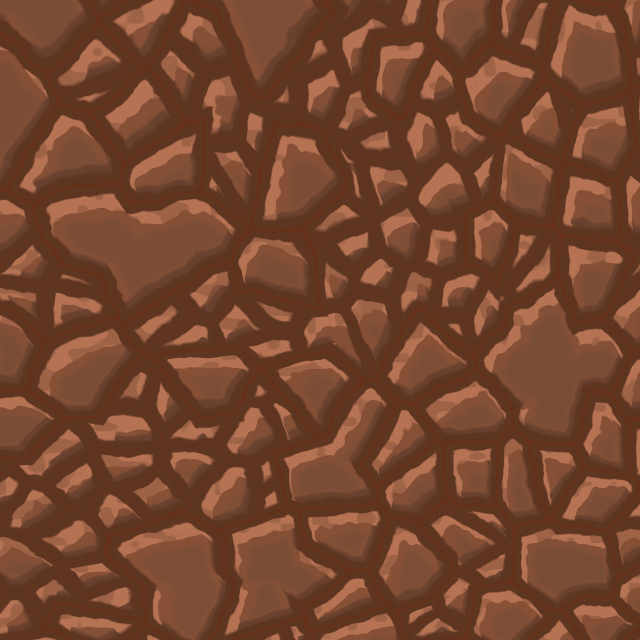
This texture is drawn by a Shadertoy shader. Its source:

```glsl
const float SLAB_CELLS = 7.8;
const float PEBBLE_CELLS = 11.8;
const float SLAB_GAP = 0.0178;
const float PEBBLE_GAP = 0.0155;
const float RIM_WIDTH = 0.036;
const float SHADE_WIDTH = 0.013;
const float SOFTNESS = 0.0020;
const float LOOSE = -1.0;
const vec2 LIGHT_DIR = vec2(-0.5, 0.866);
// Cells are stretched along a rising diagonal
const mat2 GRAIN = mat2(0.96, 0.72, -0.53, 0.70);

const vec3 MORTAR_DEEP = vec3(0.392, 0.188, 0.098);
const vec3 MORTAR_NEAR = vec3(0.368, 0.207, 0.130);
const vec3 FACE = vec3(0.470, 0.300, 0.220);
const vec3 FACE_WARM = vec3(0.535, 0.316, 0.210);
const vec3 SHADE = vec3(0.410, 0.255, 0.182);
const vec3 RIM = vec3(0.710, 0.452, 0.330);
const vec3 RIM_DULL = vec3(0.620, 0.390, 0.280);

vec2 hash22(vec2 p) {
    vec3 q = fract(p.xyx * vec3(0.1031, 0.1030, 0.0973));
    q += dot(q, q.yzx + 33.33);
    return fract((q.xx + q.yz) * q.zy);
}

float noise(vec2 p) {
    vec2 i = floor(p), f = fract(p);
    f = f * f * (3.0 - 2.0 * f);
    float low = mix(hash22(i).x, hash22(i + vec2(1, 0)).x, f.x);
    float high = mix(hash22(i + vec2(0, 1)).x, hash22(i + vec2(1, 1)).x, f.x);
    return mix(low, high, f.y);
}

vec2 noise2(vec2 p) {
    return vec2(noise(p), noise(p + 47.0)) - 0.5;
}

vec3 smoothMin(vec3 a, vec3 b, float k) {
    vec3 h = max(k - abs(a - b), 0.0) / k;
    return min(a, b) - 0.25 * k * h * h;
}

vec2 cellOf(vec2 p, float count) {
    return floor(inverse(GRAIN) * p * count);
}

vec2 siteOf(vec2 cell, float count) {
    return GRAIN * (cell + 0.1 + 0.8 * hash22(cell + count * 10.0)) / count;
}

// Cell whose site lies nearest to p
vec2 nearestCell(vec2 p, float count) {
    vec2 cell = cellOf(p, count), best = cell;
    float bestDist = 1e3;
    for (int k = 0; k < 9; k++) {
        vec2 c = cell + vec2(k % 3 - 1, k / 3 - 1);
        float d = distance(siteOf(c, count), p);
        if (d < bestDist) {
            bestDist = d;
            best = c;
        }
    }
    return best;
}

// Slabs stand alone or fuse; the remaining cells are left to pebbles
float slabId(vec2 cell) {
    vec2 fused = hash22(nearestCell(siteOf(cell, SLAB_CELLS), SLAB_CELLS * 0.64) + 57.0);
    if (fused.y < 0.32) return fused.x;
    vec2 single = hash22(cell + 131.0);
    return single.y < 0.34 ? single.x + 2.0 : LOOSE;
}

// Inner distances to the outline, the lit rim and the shaded side
vec3 stoneDistances(vec2 p, vec3 sites[25], float gap, out float id) {
    float nearest = 1e4;
    id = 0.0;
    for (int k = 0; k < 25; k++) {
        float d = distance(sites[k].xy, p);
        if (d < nearest) {
            nearest = d;
            id = sites[k].z;
        }
    }
    vec3 result = vec3(-1.0);
    for (int j = 0; j < 25; j++) {
        if (sites[j].z != id) continue;
        vec3 inner = vec3(1.0);
        for (int k = 0; k < 25; k++) {
            if (sites[k].z == id) continue;
            vec2 n = normalize(sites[k].xy - sites[j].xy);
            float edge = dot(0.5 * (sites[k].xy + sites[j].xy) - p, n) - gap;
            float lit = dot(n, LIGHT_DIR);
            vec3 bevel = vec3(0.0, RIM_WIDTH, SHADE_WIDTH) * max(vec3(0.0, lit, -lit), 0.0);
            inner = smoothMin(inner, edge - bevel, 0.004);
        }
        result = max(result, inner);
    }
    return result;
}

vec3 pavement(vec2 p, out float id) {
    vec3 slabs[25], pebbles[25];
    for (int k = 0; k < 25; k++) {
        vec2 offset = vec2(k % 5 - 2, k / 5 - 2);
        vec2 c = cellOf(p, SLAB_CELLS) + offset;
        slabs[k] = vec3(siteOf(c, SLAB_CELLS), slabId(c));
        c = cellOf(p, PEBBLE_CELLS) + offset;
        vec2 s = siteOf(c, PEBBLE_CELLS);
        bool covered = slabId(nearestCell(s, SLAB_CELLS)) != LOOSE;
        pebbles[k] = covered ? vec3(99.0, 99.0, -9.0) : vec3(s, 4.0 + hash22(c + 9.0).x);
    }
    vec3 d = stoneDistances(p, slabs, SLAB_GAP, id);
    if (id != LOOSE) return d;
    return smoothMin(d, stoneDistances(p, pebbles, PEBBLE_GAP, id), 0.004);
}

void mainImage(out vec4 fragColor, in vec2 fragCoord) {
    vec2 uv = fragCoord / iResolution.y;

    // Stones shrink toward the lower right
    vec2 p = uv + vec2(0.25, -0.25) * uv * uv + vec2(0.0, 0.5 * uv.y) + 3.0;
    vec2 bent = p + 0.030 * noise2(p * 9.0) + 0.009 * noise2(p * 34.0) + 0.003 * noise2(p * 110.0);
    float id;
    vec3 d = pavement(bent, id);

    // Flat top, warmer next to the rim, darker on the far side
    float rimEdge = mix(d.y, d.x, 0.4 * noise(p * 55.0 + 9.0));
    float warmth = 0.7 * (1.0 - smoothstep(0.004, 0.026, rimEdge)) + 0.3 * fract(id * 37.0);
    vec3 stone = mix(FACE, FACE_WARM, warmth);
    stone = mix(SHADE, stone, smoothstep(-0.004, 0.004, d.z));

    // Lit rim with dull facets
    float facet = smoothstep(0.62, 0.70, noise(p * vec2(34.0, 44.0) + id * 19.0));
    vec3 rim = mix(RIM, RIM_DULL, facet);
    stone = mix(rim, stone, smoothstep(-2.5 * SOFTNESS, -SOFTNESS, rimEdge));

    // Mortar, reddest far from the stones; shaded outlines are softer
    vec3 mortar = mix(MORTAR_DEEP, MORTAR_NEAR, smoothstep(-0.0165, -0.0130, d.x));
    float blur = SOFTNESS + 0.2 * max(d.x - d.z, 0.0);
    vec3 color = mix(mortar, stone, smoothstep(-blur, blur, d.x));
    fragColor = vec4(color, 1.0);
}
```
